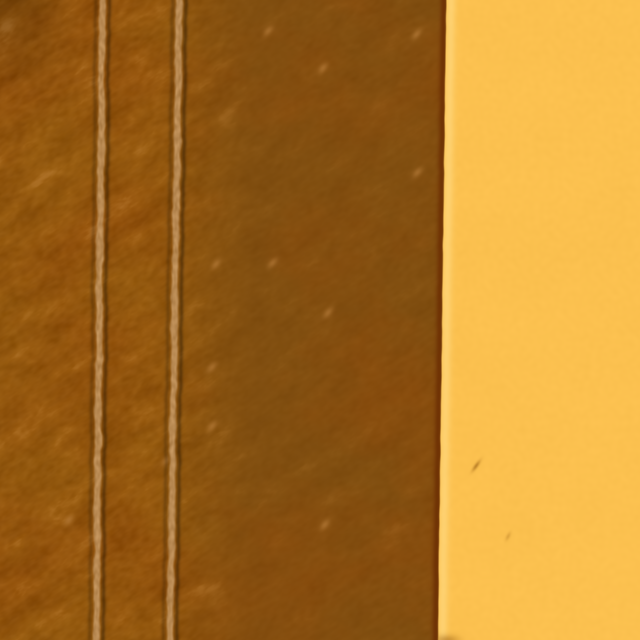
Write a three.js fragment shader that draws this texture.

```glsl
varying vec2 vUv;

const vec3 OCHRE = vec3(0.575, 0.345, 0.055);
const vec3 BROWN = vec3(0.505, 0.307, 0.062);
const vec3 RUST = vec3(0.57, 0.29, 0.04);
const vec3 TAN = vec3(0.72, 0.49, 0.23);
const vec3 THREAD = vec3(0.74, 0.56, 0.35);
const vec3 SEAM = vec3(0.43, 0.19, 0.015);
const vec3 YELLOW = vec3(0.985, 0.755, 0.31);
const vec3 CREAM = vec3(1.0, 0.85, 0.50);

vec2 hash2(vec2 p) {
  p = vec2(dot(p, vec2(127.1, 311.7)), dot(p, vec2(269.5, 183.3)));
  return fract(sin(p) * 43758.55);
}

float gradientNoise(vec2 p) {
  vec2 cell = floor(p);
  vec2 f = fract(p);
  vec2 u = f * f * f * (f * (f * 6.0 - 15.0) + 10.0);
  vec4 corner;
  for (int i = 0; i < 2; i++) {
    for (int j = 0; j < 2; j++) {
      vec2 o = vec2(float(i), float(j));
      float d = dot(hash2(cell + o) * 2.0 - 1.0, f - o);
      corner += d * vec4((1.0 - o.x) * (1.0 - o.y), o.x * (1.0 - o.y),
                         (1.0 - o.x) * o.y, o.x * o.y);
    }
  }
  return mix(mix(corner.x, corner.y, u.x), mix(corner.z, corner.w, u.x), u.y);
}

float fbm(vec2 p) {
  float sum = 0.0;
  float amp = 0.6;
  for (int i = 0; i < 4; i++) {
    sum += amp * gradientNoise(p);
    p = p * 2.1 + 7.3;
    amp *= 0.55;
  }
  return sum;
}

vec2 turn(vec2 p, float a) {
  return vec2(cos(a) * p.x + sin(a) * p.y, cos(a) * p.y - sin(a) * p.x);
}

float bump(float d, float width) {
  return exp(-d * d / (width * width));
}

// Sparse slanted flecks, one candidate per cell
float flecks(vec2 p, float density, float rarity) {
  vec2 cell = floor(p * density);
  vec2 r = hash2(cell);
  vec2 d = turn(fract(p * density) - 0.3 - 0.4 * r, 0.85);
  return step(rarity, hash2(cell + 31.0).x) * bump(length(d * vec2(0.55, 1.0)), 0.07);
}

float smudge(vec2 p, vec2 center, float angle, vec2 size) {
  vec2 d = turn(p - center, angle) / size;
  return exp(-dot(d, d));
}

vec3 leather(vec2 p) {
  float rough = 1.0 - smoothstep(0.22, 0.42, p.x);
  vec2 slant = turn(p, 0.6);
  float broad = fbm(p * vec2(4.0, 5.0) + 3.0);
  float streak = fbm(slant * vec2(14.0, 30.0));
  float grain = gradientNoise(slant * vec2(70.0, 110.0));
  vec3 col = mix(BROWN, OCHRE, rough);
  col = mix(col, RUST, clamp(0.15 + broad, 0.0, 0.5));
  col += vec3(0.9, 0.75, 0.4) * streak * mix(0.055, 0.15, rough);
  col += grain * mix(0.018, 0.04, rough);
  col = mix(col, TAN, smoothstep(0.16, 0.5, streak) * mix(0.12, 0.45, rough));
  col *= 1.0 - 0.16 * rough * smoothstep(0.82, 1.0, p.y) * smoothstep(0.14, 0.0, p.x);
  return mix(col, TAN, 0.6 * flecks(p, 13.0, 0.92));
}

// Pale raised line with a dark shadow on either side
vec3 stitchLine(vec3 col, vec2 p, float x, float seed) {
  float wobble = 0.0022 * gradientNoise(vec2(seed, p.y * 24.0))
               + 0.0016 * gradientNoise(vec2(seed, p.y * 75.0));
  float d = p.x - x - wobble;
  float halfWidth = 0.0058 + 0.0025 * gradientNoise(vec2(seed + 5.0, p.y * 38.0));
  float fray = gradientNoise(p * vec2(180.0, 90.0));
  col *= 1.0 - 0.3 * bump(d - 0.0105, 0.0035) - 0.18 * bump(d + 0.0105, 0.0035);
  float core = 1.0 - smoothstep(halfWidth - 0.003, halfWidth + 0.002, abs(d));
  vec3 tint = THREAD + 0.12 * fray - 9.0 * max(abs(d) - 0.002, 0.0);
  return mix(col, tint, core * 0.92);
}

vec3 paper(vec2 p, float d) {
  vec3 col = YELLOW + 0.012 * fbm(p * 9.0) + 0.012 * gradientNoise(p * 90.0);
  col = mix(col, CREAM, 0.65 * bump(d - 0.008, 0.008));
  float marks = 0.55 * smudge(p, vec2(0.744, 0.272), 0.95, vec2(0.010, 0.003))
              + 0.25 * smudge(p, vec2(0.794, 0.162), 1.1, vec2(0.007, 0.003))
              + 0.45 * smudge(p, vec2(0.698, 0.0), 0.0, vec2(0.018, 0.008));
  return mix(col, OCHRE, marks);
}

void main() {
  vec2 p = vUv;
  vec3 col = leather(p);
  col = stitchLine(col, p, 0.150 + 0.010 * p.y, 2.4);
  col = stitchLine(col, p, 0.2655 + 0.0145 * p.y, 9.7);

  // Dark seam where the two surfaces meet
  float edge = 0.6835 + 0.013 * p.y + 0.0012 * gradientNoise(vec2(4.6, p.y * 40.0));
  float d = p.x - edge;
  col = mix(col, SEAM, 0.9 * bump(d + 0.003, 0.006));
  col = mix(col, paper(p, d), smoothstep(-0.001, 0.0025, d));

  gl_FragColor = vec4(col, 1.0);
}
```
